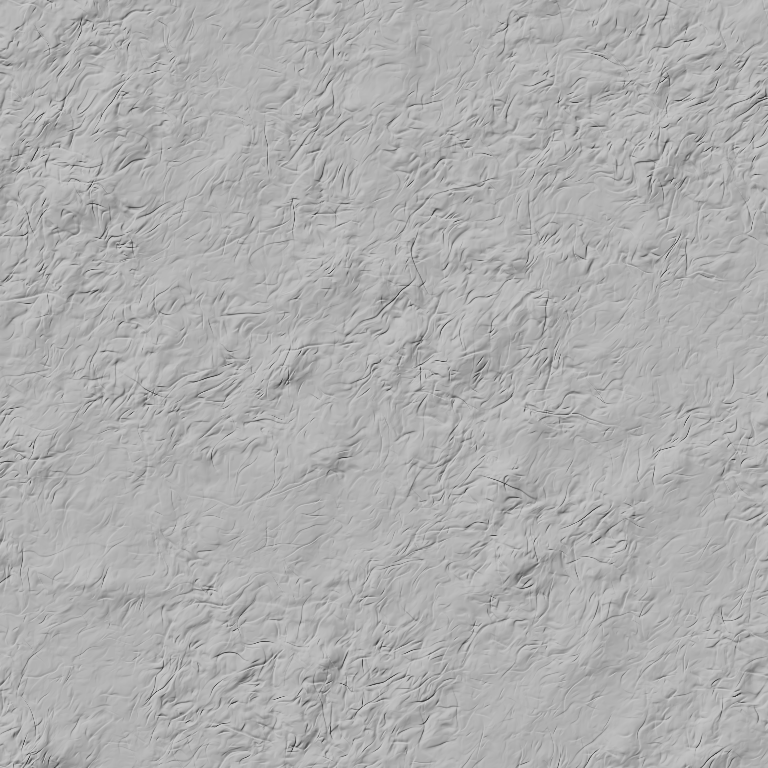
This texture map is drawn by a WebGL 2 fragment shader. Its source:

```glsl
#version 300 es
precision highp float;

// Grey plaster relief: a height field of small lumpy noise octaves is nicked by
// hair-thin, short, curving creases, then shaded by its slope with a light from
// the upper left. Rough and smooth zones alternate over the surface.

uniform vec2 u_resolution;
out vec4 fragColor;

// Shading
const vec3 PLASTER = vec3(0.695);
const vec2 LIGHT_DIR = vec2(-0.6, 0.8);
const float LIGHT_GAIN = 0.85;
const float HIGHLIGHT_SOFTENING = 4.0;
const float SLOPE_STEP = 0.0007;

// Lumps
const int LUMP_OCTAVES = 5;
const float LUMP_SCALE = 9.0;
const float LUMP_SLOPE = 0.084;
const float LUMP_STRETCH = 0.75;
const float LUMP_WARP = 0.4;
const float BILLOW = 0.55;

// Creases
const int CREASE_LAYERS = 7;
const float CREASE_SCALE = 12.0;
const float CREASE_GROWTH = 1.42;
const float CREASE_STRETCH = 0.4;
const float CREASE_WIDTH = 0.0011;
const float CREASE_DEPTH = 0.0008;
const float GENTLE_WALL = 0.4;
const float GRAIN_ANGLE = 0.9;
const float ANGLE_SPREAD = 0.4;

// Zones of rough and smooth plaster
const float ZONE_SCALE = 4.0;

// Integer hash of a lattice cell to a gradient in [-1, 1]^2
vec2 cellGradient(vec2 cell) {
  uvec2 q = uvec2(ivec2(cell) + 4096);
  q = q * 1664525u + 1013904223u;
  q.x += q.y * 1664525u;
  q.y += q.x * 1664525u;
  q ^= q >> 16u;
  q.x += q.y * 1664525u;
  q.y += q.x * 1664525u;
  q ^= q >> 16u;
  return vec2(q & 0xffffu) / 32767.5 - 1.0;
}

float gradientNoise(vec2 p) {
  vec2 cell = floor(p);
  vec2 f = p - cell;
  vec2 u = f * f * f * (f * (f * 6.0 - 15.0) + 10.0);
  vec2 e = vec2(1.0, 0.0);
  float a = dot(cellGradient(cell), f);
  float b = dot(cellGradient(cell + e.xy), f - e.xy);
  float c = dot(cellGradient(cell + e.yx), f - e.yx);
  float d = dot(cellGradient(cell + e.xx), f - e.xx);
  return mix(mix(a, b, u.x), mix(c, d, u.x), u.y);
}

vec2 noisePair(vec2 p) {
  return vec2(gradientNoise(p), gradientNoise(p + vec2(37.3, 71.9)));
}

// Coordinates along and across a direction
vec2 alongAcross(vec2 p, float angle) {
  vec2 dir = vec2(cos(angle), sin(angle));
  return vec2(dot(p, dir), dot(p, vec2(-dir.y, dir.x)));
}

// Rounded octaves of equal slope; half billowed so that lumps meet in valleys
float lumps(vec2 p, float rough) {
  vec2 q = alongAcross(p, GRAIN_ANGLE) * vec2(LUMP_STRETCH, 1.0);
  float scale = LUMP_SCALE;
  float h = 0.0;
  for (int i = 0; i < LUMP_OCTAVES; i++) {
    float n = gradientNoise(q * scale + float(i) * 17.7);
    float puff = sqrt(n * n + 0.001);
    h += mix(n, puff, BILLOW) * LUMP_SLOPE / scale;
    scale *= 2.0;
  }
  return h * mix(0.45, 1.15, rough);
}

// Grooves on noise contours: one steep wall, one gentle; finer layers are
// broken into shorter pieces
float creases(vec2 p, float rough) {
  float scale = CREASE_SCALE;
  float h = 0.0;
  for (int i = 0; i < CREASE_LAYERS; i++) {
    float layer = float(i);
    float angle = GRAIN_ANGLE + ANGLE_SPREAD * (mod(layer * 2.0, 5.0) - 2.0);
    vec2 q = alongAcross(p, angle) * vec2(CREASE_STRETCH, 1.0) * scale;
    float t = gradientNoise(q + layer * 23.1) / (CREASE_WIDTH * scale * 0.7);
    t *= t < 0.0 ? 1.0 : GENTLE_WALL;
    float pieces = gradientNoise(p * (5.0 + 0.6 * scale) + layer * 9.4 + 50.0);
    h -= exp(-t * t) * smoothstep(-0.04, 0.4, pieces);
    scale *= CREASE_GROWTH;
  }
  return h * CREASE_DEPTH * mix(0.35, 1.15, rough);
}

float height(vec2 p) {
  float zone = gradientNoise(p * ZONE_SCALE + 5.2) + 0.6 * gradientNoise(p * 12.0 + 31.6);
  float rough = smoothstep(-0.28, 0.25, zone);
  vec2 swirl = 0.035 * noisePair(p * 7.0) + 0.017 * noisePair(p * 18.0 + 13.0);
  vec2 jitter = 0.006 * noisePair(p * 45.0 + 27.0);
  return lumps(p + swirl * LUMP_WARP + jitter, rough) + creases(p + swirl + jitter, rough);
}

void main() {
  vec2 p = gl_FragCoord.xy / u_resolution.y;
  vec2 e = vec2(SLOPE_STEP, 0.0);
  float h = height(p);
  vec2 slope = vec2(height(p + e.xy) - h, height(p + e.yx) - h) / SLOPE_STEP;
  float light = (1.0 - LIGHT_GAIN * dot(slope, LIGHT_DIR)) / sqrt(1.0 + dot(slope, slope));
  float gleam = max(light - 1.0, 0.0);
  light = min(light, 1.0) + gleam / (1.0 + HIGHLIGHT_SOFTENING * gleam);
  fragColor = vec4(clamp(PLASTER * light, 0.25, 0.93), 1.0);
}
```
